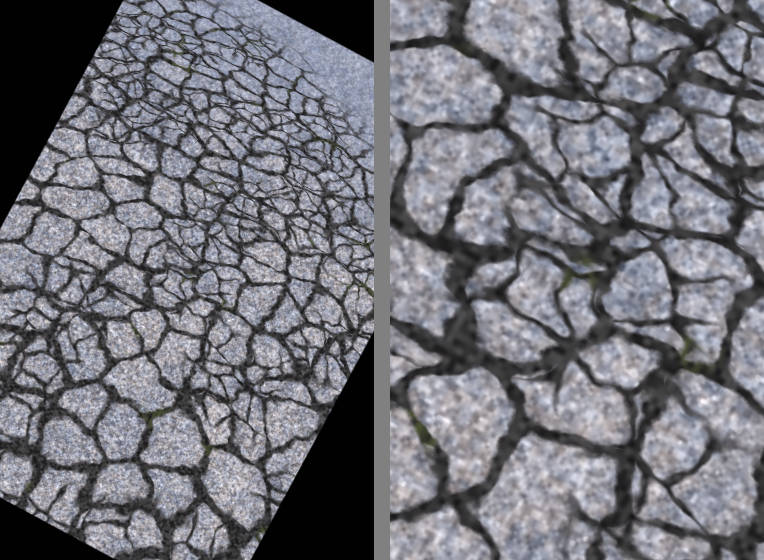
Left: the whole. Right: its middle third, enlarged.
Give the GLSL for this texture, as a Shadertoy shader.

```glsl
const float TILT = 0.494;
const vec2 SHEET_HALF = vec2(0.337, 0.5);
const float HORIZON = 1.1;
const vec2 GROUND_SCALE = vec2(14.0, 20.0);

const vec3 BACKDROP = vec3(0.005);
const vec3 STONE = vec3(0.625, 0.625, 0.668);
const vec3 FAR_STONE = vec3(0.60, 0.625, 0.71);
const vec3 CRACK = vec3(0.205, 0.20, 0.205);
const vec3 MOSS = vec3(0.27, 0.33, 0.10);
const vec3 WARM = vec3(0.06, 0.01, -0.05);

float hash(vec2 p) {
    return fract(sin(dot(p, vec2(127.1, 311.7))) * 43758.5453);
}

vec2 hash2(vec2 p) {
    return vec2(hash(p), hash(p + 57.3));
}

float noise(vec2 p) {
    vec2 i = floor(p), f = fract(p);
    f = f * f * (3.0 - 2.0 * f);
    float low = mix(hash(i), hash(i + vec2(1, 0)), f.x);
    float high = mix(hash(i + vec2(0, 1)), hash(i + vec2(1, 1)), f.x);
    return mix(low, high, f.y);
}

float fbm(vec2 p) {
    float sum = 0.0, amp = 0.5;
    for (int i = 0; i < 4; i++) {
        sum += amp * noise(p);
        p = p * 2.03 + 11.7;
        amp *= 0.5;
    }
    return sum / 0.9375;
}

// Distance to the nearest Voronoi border, with rounded corners
float borderDistance(vec2 p, float rounding) {
    vec2 cell = floor(p), f = p - cell;
    vec2 nearest = vec2(0.0), toNearest = vec2(0.0);
    float best = 9.0;
    for (int y = -1; y <= 1; y++)
    for (int x = -1; x <= 1; x++) {
        vec2 g = vec2(x, y);
        vec2 r = g + 0.06 + 0.88 * hash2(cell + g) - f;
        if (dot(r, r) < best) {
            best = dot(r, r);
            toNearest = r;
            nearest = g;
        }
    }
    float sum = 0.0001;
    for (int y = -2; y <= 2; y++)
    for (int x = -2; x <= 2; x++) {
        if (x == 0 && y == 0) continue;
        vec2 g = nearest + vec2(x, y);
        vec2 r = g + 0.06 + 0.88 * hash2(cell + g) - f;
        float d = dot(0.5 * (toNearest + r), normalize(r - toNearest));
        sum += exp(-rounding * d);
    }
    return -log(sum) / rounding;
}

// Coverage of a soft-edged line
float line(float d, float halfWidth, float soft) {
    return 1.0 - smoothstep(halfWidth - soft, halfWidth + soft, d);
}

// Flat sheet position to receding ground position
vec2 toGround(vec2 p) {
    return GROUND_SCALE * vec2(p.x, 1.0) / (HORIZON - p.y);
}

vec3 stoneColor(vec2 p, float far) {
    float fine = 0.55 * noise(p * 210.0) + 0.45 * noise(p * 390.0 + 31.0) - 0.5;
    float blotch = fbm(p * 16.0) - 0.5;
    float chips = smoothstep(0.76, 0.95, noise(p * 180.0 + 73.0));
    float tint = noise(p * 150.0 + 19.0) - 0.5 + 0.8 * blotch;
    float contrast = mix(1.0, 0.5, far);
    vec3 color = mix(STONE, FAR_STONE, far);
    color += contrast * (0.55 * fine + 0.13 * chips) + 0.14 * blotch;
    return color + WARM * tint * contrast;
}

vec3 pavement(vec2 p, float pixel) {
    vec2 ground = toGround(p);
    float depth = HORIZON - p.y;
    float blur = pixel * GROUND_SCALE.y / (depth * depth);
    float far = smoothstep(0.1, 0.48, p.y);

    // Ragged crack outlines
    vec2 bend = vec2(fbm(ground * 1.4), fbm(ground * 1.4 + 40.0)) - 0.5;
    vec2 warped = ground + 0.55 * bend;
    float ragged = 0.11 * (fbm(ground * 7.0) - 0.5);
    float soft = 0.022 + 0.6 * blur;

    // Main cracks, with finer ones breaking up some slabs
    float d = borderDistance(warped, 24.0) + ragged;
    float width = 0.032 + 0.05 * noise(ground * 0.8 + 5.0);
    float coarse = line(d, width, soft);
    float dFine = borderDistance(warped * 1.65 + 9.0, 24.0) / 1.65 + 0.7 * ragged;
    float band = exp(-pow((p.y - 0.27) / 0.1, 2.0));
    float broken = smoothstep(0.56, 0.66, noise(ground * 0.55 + 3.0) + 0.16 * band);
    float thin = broken * line(dFine, 0.03, soft);

    // Cracks die out toward the far right
    float region = p.y + 0.35 * p.x + 0.07 * (noise(ground * 0.5) - 0.5);
    float intact = smoothstep(0.37, 0.46, region);
    float cover = max(coarse, thin) * (1.0 - 0.93 * intact);

    // Dirt in the cracks and shade at slab rims
    float dirt = noise(p * 240.0 + 8.0);
    vec3 crack = CRACK + 0.22 * (dirt - 0.5);
    float moss = smoothstep(0.82, 0.92, noise(p * 24.0 + 2.0));
    crack = mix(crack, MOSS, 0.6 * moss * dirt);
    float rim = exp(-max(d - width, 0.0) * 22.0) * (1.0 - intact);
    vec3 stone = stoneColor(p, far) * (1.0 - 0.14 * rim);
    return mix(stone, crack, cover);
}

void mainImage(out vec4 fragColor, in vec2 fragCoord) {
    float pixel = 1.0 / iResolution.y;
    vec2 p = (fragCoord - 0.5 * iResolution.xy) * pixel;
    float c = cos(TILT), s = sin(TILT);
    p = vec2(c * p.x - s * p.y, s * p.x + c * p.y);

    // Tilted sheet on a dark backdrop
    vec2 edge = abs(p) - SHEET_HALF;
    float sheet = 1.0 - smoothstep(-pixel, pixel, max(edge.x, edge.y));
    vec3 color = mix(BACKDROP, pavement(p, pixel), sheet);
    fragColor = vec4(clamp(color, 0.0, 1.0), 1.0);
}
```
